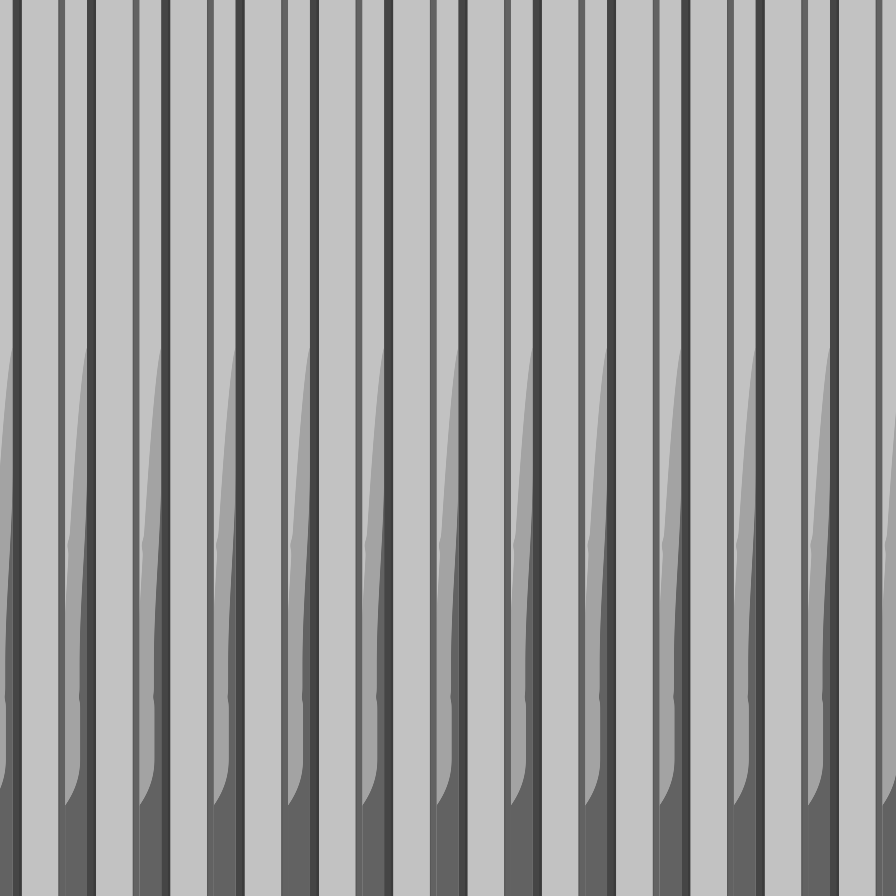
Reproduce this pattern procedurally as a three.js fragment shader.

```glsl
// Vertical corrugated grey panels, each with a thin seam, a dark groove and a tapering shadow.

varying vec2 vUv;

// Layout across the canvas
const float REPEATS = 12.06;       // ribs across
const float FIRST_SEAM = 0.0651;   // left edge of the first whole seam
const float SEAM_LEAD = 0.25;      // flat part kept before each seam

// Positions inside one rib, as fractions of its width
const float SEAM_END = 0.092;
const float GROOVE_START = 0.386;
const float GROOVE_END = 0.508;
const float GROOVE_RIM = 0.034;
const float SEAM_RIM = 0.018;

// Heights, measured down from the top
const float SHADE_TOP = 0.388;
const float SHADE_FULL = 0.692;
const float SHADOW_TOP = 0.520;
const float SHADOW_FULL = 0.742;
const float TAIL_TOP = 0.846;
const float TAIL_END = 0.899;

const vec3 LIGHT = vec3(0.76);
const vec3 SHADE = vec3(0.64);
const vec3 SHADOW = vec3(0.385);
const vec3 SEAM_EDGE = vec3(0.345);
const vec3 GROOVE = vec3(0.27);
const vec3 GROOVE_EDGE = vec3(0.23);

// Smooth step of one pixel centred on the edge
float rightOf(float x, float edge, float soft) {
  return smoothstep(edge - 0.5 * soft, edge + 0.5 * soft, x);
}

float band(float x, float start, float end, float soft) {
  return rightOf(x, start, soft) - rightOf(x, end, soft);
}

float bump(float y, float centre, float size) {
  float d = (y - centre) / size;
  return exp(-d * d);
}

// Left outline of the pale shade, sweeping from groove to seam
float shadeOutline(float y) {
  float t = clamp((y - SHADE_TOP) / (SHADE_FULL - SHADE_TOP), 0.0, 1.0);
  float sweep = mix(GROOVE_START, SEAM_END - 0.006, pow(t, 0.68));
  return sweep - 0.022 * bump(y, 0.608, 0.007);
}

// Left outline of the deep shadow, ending in a curved tail
float shadowOutline(float y) {
  float edge = GROOVE_START - 0.10 * smoothstep(SHADOW_TOP, SHADOW_FULL, y);
  edge += 0.008 * smoothstep(0.776, 0.786, y) - 0.009 * bump(y, 0.779, 0.006);
  float tail = max((y - TAIL_TOP) / (TAIL_END - TAIL_TOP), 0.0);
  return edge - 0.202 * pow(tail, 2.2);
}

void main() {
  float soft = fwidth(vUv.x) * REPEATS;
  float x = fract((vUv.x - FIRST_SEAM) * REPEATS + SEAM_LEAD) - SEAM_LEAD;
  float y = 1.0 - vUv.y;

  // Recessed face with its two layers of shading
  float face = band(x, SEAM_END, GROOVE_START, soft);
  vec3 faceColor = mix(LIGHT, SHADE, rightOf(x, shadeOutline(y), soft));
  faceColor = mix(faceColor, SHADOW, rightOf(x, shadowOutline(y), soft));
  vec3 color = mix(LIGHT, faceColor, face);

  // Seam on the left
  vec3 seamColor = mix(SEAM_EDGE, SHADOW, rightOf(x, SEAM_RIM, soft));
  color = mix(color, seamColor, band(x, 0.0, SEAM_END, soft));

  // Groove on the right, darker along its far rim
  vec3 grooveColor = mix(GROOVE, GROOVE_EDGE, rightOf(x, GROOVE_END - GROOVE_RIM, soft));
  color = mix(color, grooveColor, band(x, GROOVE_START, GROOVE_END, soft));

  gl_FragColor = vec4(color, 1.0);
}
```
